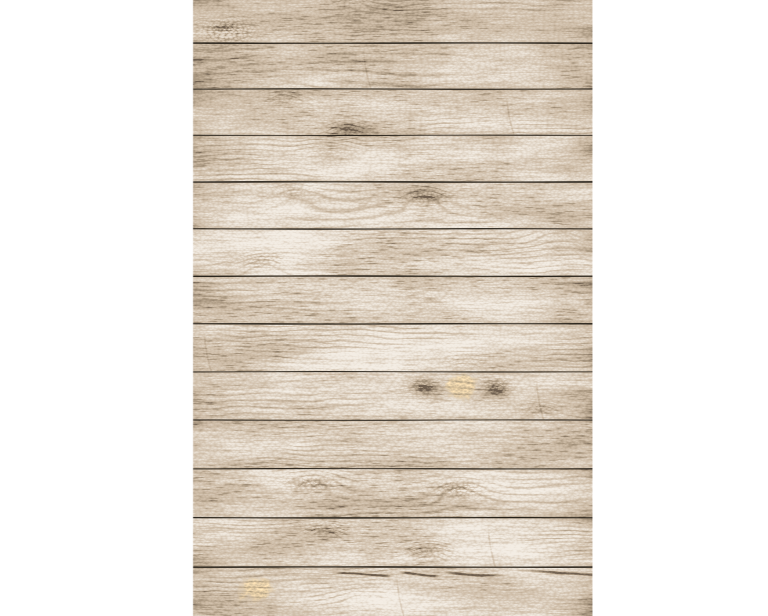
A WebGL 1 fragment shader for this texture:

```glsl
precision highp float;
uniform vec2 u_resolution;

const float ASPECT = 1.249;
const float PANEL_LEFT = 0.314;
const float PANEL_RIGHT = 0.9635;
const float FIRST_SEAM = 0.070;
const float PLANK_STEP = 0.0743;
const float STEP_GROWTH = 0.000275;
const float SEAM_HALF = 0.0009;
const float RING_FREQ = 640.0;
const float RING_DEPTH = 0.30;
const float FIBRE_DEPTH = 0.34;
const float DASH_DEPTH = 0.30;
const float SPECKLE_DEPTH = 0.24;
const float BLOTCH_DEPTH = 0.24;
const float BASE_SHADE = 0.20;
const vec2 AMBER_MID = vec2(0.440, 0.629);
const vec2 AMBER_LOW = vec2(0.098, 0.957);
const vec2 DARK_KNOT = vec2(0.055, 0.052);
const vec3 PALE = vec3(0.955, 0.93, 0.895);
const vec3 TAN = vec3(0.80, 0.73, 0.645);
const vec3 BROWN = vec3(0.67, 0.60, 0.51);
const vec3 DARK = vec3(0.43, 0.37, 0.31);
const vec3 SEAM = vec3(0.15, 0.13, 0.10);
const vec3 AMBER = vec3(0.92, 0.82, 0.65);

float hash(vec2 p) {
  return fract(sin(dot(p, vec2(127.1, 311.7))) * 43758.5);
}

float layeredSines(vec2 p) {
  float sum = 0.0, amp = 0.5;
  for (int i = 0; i < 5; i++) {
    sum += amp * sin(p.x + sin(p.y)) * cos(p.y + sin(p.x * 0.7));
    p = mat2(1.6, 1.2, -1.2, 1.6) * p + 3.1;
    amp *= 0.55;
  }
  return sum;
}

// Distance to the nearest scattered point
float cellular(vec2 p) {
  vec2 cell = floor(p), f = fract(p);
  float nearest = 2.0;
  for (int j = -1; j <= 1; j++) {
    for (int i = -1; i <= 1; i++) {
      vec2 o = vec2(float(i), float(j));
      vec2 point = o + vec2(hash(cell + o), hash(cell + o + 41.3));
      nearest = min(nearest, length(point - f));
    }
  }
  return nearest;
}

float spot(vec2 d, float size) {
  return exp(-dot(d, d) / (size * size));
}

float amberMask(vec2 p, vec2 center) {
  vec2 d = (p - center) / vec2(0.034, 0.023);
  return 1.0 - smoothstep(0.45, 1.0, length(d) + 0.5 * layeredSines(p * 70.0));
}

void main() {
  float px = 1.0 / u_resolution.y;
  vec2 uv = gl_FragCoord.xy / u_resolution;
  vec2 p = vec2(uv.x * ASPECT - PANEL_LEFT, 1.0 - uv.y);
  float width = PANEL_RIGHT - PANEL_LEFT;

  // Planks widen slightly toward the bottom
  float bentY = p.y + 0.0003 * sin(p.x * 11.0 + p.y * 40.0);
  float root = sqrt(PLANK_STEP * PLANK_STEP + 4.0 * STEP_GROWTH * (bentY - FIRST_SEAM));
  float row = (root - PLANK_STEP) / (2.0 * STEP_GROWTH);
  float id = min(floor(row), 11.0), v = row - id;
  float lowerGap = id > 10.5 ? 1.0 : 1.0 - v;
  float seamDist = min(v, lowerGap) * root;
  vec2 q = vec2(p.x, (v - 0.5) * root);
  vec2 seeded = q + vec2(id * 3.7, id * 1.9);

  // Knots bend the rings and stain the wood
  float bump = 0.0, stain = 0.0;
  for (int i = 0; i < 2; i++) {
    vec2 key = vec2(id, float(i) * 5.0 + 2.0);
    vec2 center = vec2(hash(key) * width, (hash(key + 9.0) - 0.5) * 0.07);
    vec2 d = (q - center) * vec2(1.0, 1.7);
    float strength = hash(key + 17.0);
    bump += strength * 0.03 * spot(d, 0.045);
    stain += pow(strength, 3.0) * spot(d * vec2(0.7, 1.3), 0.022);
  }
  vec2 flank = vec2(abs(p.x - AMBER_MID.x + 0.005) - 0.06, p.y - AMBER_MID.y);
  stain += 0.9 * spot(flank * vec2(1.0, 1.6), 0.02);
  stain += 1.3 * spot((p - DARK_KNOT) * vec2(0.6, 1.5), 0.022);

  // Rings come and go in patches
  float warp = 0.017 * layeredSines(seeded * vec2(5.0, 14.0));
  float freq = RING_FREQ * (0.7 + 0.7 * hash(vec2(id, 3.0)));
  float ring = pow(0.5 + 0.5 * sin((q.y + warp + bump) * freq), 4.0);
  float patchy = smoothstep(-0.15, 0.5, layeredSines(seeded * vec2(8.0, 30.0) + 8.0));
  patchy = max(patchy, 0.8 * smoothstep(0.006, 0.02, bump));

  // Fibres, sparse dashes and speckle
  float blotch = layeredSines(seeded * vec2(8.0, 38.0));
  float cloud = layeredSines(p * vec2(11.0, 9.0) + id * 0.8);
  float fibre = 0.6 * cellular(seeded * vec2(20.0, 310.0))
    + 0.4 * cellular(seeded * vec2(6.0, 95.0)) - 0.45;
  float dash = 1.0 - smoothstep(0.08, 0.3, cellular(seeded * vec2(26.0, 170.0) + 5.0));
  float speckle = cellular(seeded * vec2(170.0, 290.0)) - 0.45;

  // Wear gathers at the panel rim and plank edges
  float side = abs(2.0 * p.x / width - 1.0);
  float rim = 0.14 * side * side + 0.24 * pow(1.0 - p.y, 3.0) + 0.10 * pow(p.y, 6.0)
    + 0.3 * pow(side, 12.0) * smoothstep(-0.2, 0.5, blotch);
  float shade = BASE_SHADE + rim + BLOTCH_DEPTH * blotch + 0.15 * cloud
    + RING_DEPTH * ring * (0.12 + 0.88 * patchy) + FIBRE_DEPTH * fibre
    + DASH_DEPTH * dash * (0.25 + 0.75 * smoothstep(-0.2, 0.5, cloud + blotch))
    + SPECKLE_DEPTH * speckle + 0.14 * (hash(vec2(id, 7.0)) - 0.5)
    + stain * max(0.0, 0.6 + 0.8 * fibre + 0.9 * blotch + 0.6 * speckle)
    + 0.16 * exp(-seamDist / 0.003);

  // Faint hairline arcs on a few planks
  float arcX = hash(vec2(id, 23.0)) * width + 0.012 * v * v;
  float arc = 1.0 - smoothstep(0.0002, 0.0002 + 1.5 * px, abs(p.x - arcX));
  shade += 0.16 * arc * step(0.6, hash(vec2(id, 29.0))) * smoothstep(0.1, 0.4, v);

  // Dark scallops on the lowest plank
  float sweep = fract(p.x * 9.0 + 0.2 + 0.25 * sin(p.x * 17.0));
  float scallop = abs(v - 0.08 - 0.2 * sweep * (1.0 - 0.5 * sweep) - 0.05 * blotch) * root;
  shade += 0.9 * step(10.5, id) * smoothstep(0.18, 0.24, p.x)
    * smoothstep(0.0, 0.3, sweep) * (1.0 - smoothstep(0.75, 1.0, sweep))
    * (1.0 - smoothstep(0.0004, 0.0008 + 1.5 * px, scallop));

  vec3 color = mix(PALE, TAN, smoothstep(0.0, 0.6, shade));
  color = mix(color, BROWN, smoothstep(0.5, 0.85, shade));
  color = mix(color, DARK, smoothstep(0.8, 1.25, shade));
  float amber = max(amberMask(p, AMBER_MID), amberMask(p, AMBER_LOW));
  color = mix(color, AMBER * (1.02 - 0.2 * ring + 0.3 * speckle), 0.8 * amber);

  // Uneven seams and the white surround
  float seamHalf = SEAM_HALF * (0.7 + 0.5 * hash(vec2(floor(row + 0.5), 13.0)));
  float seam = 1.0 - smoothstep(seamHalf - 0.5 * px, seamHalf + 0.7 * px, seamDist);
  color = mix(color, SEAM, seam * (0.88 + 0.12 * sin(p.x * 23.0 + floor(row + 0.5) * 4.0)));
  float inside = smoothstep(-px, px, p.x) * (1.0 - smoothstep(-px, px, p.x - width));
  gl_FragColor = vec4(mix(vec3(1.0), color, inside), 1.0);
}
```
